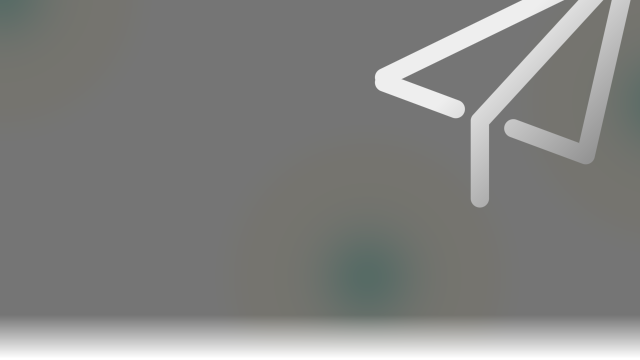
This background is drawn by a Shadertoy shader. Its source:

```glsl
// A grey backdrop with soft teal glows, a folded paper dart drawn in thick
// round strokes, and a white fade along the bottom edge.
// Glows are radial falloffs; the dart is a union of segment distances.

#define BASE_GREY   vec3(0.459)
#define GLOW_TEAL   vec3(0.340, 0.418, 0.396)
#define GLOW_WARM   vec3(0.459, 0.455, 0.434)
#define CORE_RADIUS 0.130
#define HALO_INNER  0.300
#define HALO_OUTER  0.450
#define STROKE_HALF 0.0255
#define STROKE_LIGHT 0.935
#define STROKE_DARK  0.580
#define FADE_HEIGHT 0.125

// Distance from p to the segment ab.
float segmentDistance(vec2 p, vec2 a, vec2 b) {
    vec2 ap = p - a, ab = b - a;
    return length(ap - ab * clamp(dot(ap, ab) / dot(ab, ab), 0.0, 1.0));
}

// Teal core inside a faint warm halo.
vec3 addGlow(vec3 color, vec2 p, vec2 center) {
    float r = length(p - center);
    float halo = 1.0 - smoothstep(HALO_INNER, HALO_OUTER, r);
    float core = exp(-r * r / (CORE_RADIUS * CORE_RADIUS));
    return mix(mix(color, GLOW_WARM, halo), GLOW_TEAL, core);
}

// Signed distance to the dart outline; its tip lies above the canvas.
float dartDistance(vec2 p) {
    vec2 tip = vec2(1.748, 1.116);
    vec2 fold = vec2(1.333, 0.664);
    vec2 rightWing = vec2(1.627, 0.569);
    float d = segmentDistance(p, vec2(1.067, 0.785), tip);
    d = min(d, segmentDistance(p, vec2(1.067, 0.771), vec2(1.266, 0.697)));
    d = min(d, segmentDistance(p, fold, tip));
    d = min(d, segmentDistance(p, fold, vec2(1.333, 0.449)));
    d = min(d, segmentDistance(p, rightWing, vec2(1.426, 0.6435)));
    d = min(d, segmentDistance(p, rightWing, vec2(1.752, 1.116)));
    return d - STROKE_HALF;
}

void mainImage(out vec4 fragColor, in vec2 fragCoord) {
    // Height runs from 0 to 1, width follows the aspect ratio.
    vec2 p = fragCoord / iResolution.y;
    float pixel = 1.0 / iResolution.y;

    // Glows
    vec2 centers[3] = vec2[3](vec2(1.021, 0.231), vec2(0.0, 1.030), vec2(1.850, 0.715));
    vec3 color = BASE_GREY;
    for (int i = 0; i < 3; i++) color = addGlow(color, p, centers[i]);

    // Dart, shaded along the diagonal toward the lower right
    float diagonal = clamp((p.x + 1.0 - p.y - 1.505) / 0.578, 0.0, 1.0);
    float shade = mix(STROKE_LIGHT, STROKE_DARK, diagonal);
    float cover = 1.0 - smoothstep(-0.7 * pixel, 0.7 * pixel, dartDistance(p));
    color = mix(color, vec3(shade), cover);

    // White fade at the bottom
    float fade = 1.0 - clamp((p.y - 0.004) / (FADE_HEIGHT - 0.004), 0.0, 1.0);
    color = mix(color, vec3(1.0), fade);

    fragColor = vec4(color, 1.0);
}
```
